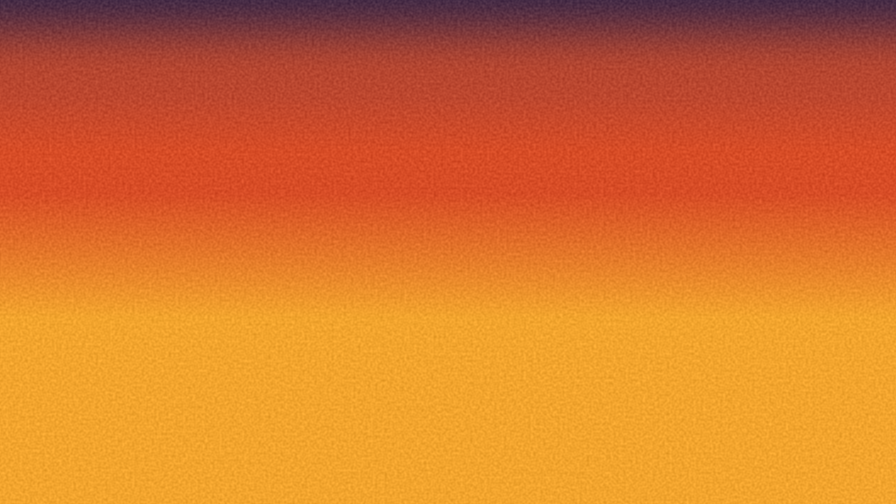
Reproduce this background procedurally as a Shadertoy shader.

```glsl
// Draws a grainy sunset gradient: plum sky falling through red and orange to amber.

vec2 randomGradient(vec2 cell) {
    vec3 p = fract(cell.xyx * vec3(0.1031, 0.1030, 0.0973));
    p += dot(p, p.yzx + 33.33);
    float angle = 6.2832 * fract((p.x + p.y) * p.z);
    return vec2(cos(angle), sin(angle));
}

float gradientNoise(vec2 p) {
    vec2 cell = floor(p), f = fract(p);
    vec2 u = f * f * (3.0 - 2.0 * f);
    float a = dot(randomGradient(cell), f);
    float b = dot(randomGradient(cell + vec2(1, 0)), f - vec2(1, 0));
    float c = dot(randomGradient(cell + vec2(0, 1)), f - vec2(0, 1));
    float d = dot(randomGradient(cell + vec2(1, 1)), f - vec2(1, 1));
    return mix(mix(a, b, u.x), mix(c, d, u.x), u.y);
}

// Linear step from 0 to 1 between two depths
float ramp(float start, float end, float x) {
    return clamp((x - start) / (end - start), 0.0, 1.0);
}

// Sky colour by depth: 0 at the top edge, 1 at the bottom
vec3 skyColor(float depth) {
    vec3 plum = vec3(0.245, 0.165, 0.28);
    vec3 brick = vec3(0.71, 0.275, 0.19);
    vec3 rust = vec3(0.75, 0.28, 0.18);
    vec3 vermilion = vec3(0.845, 0.30, 0.15);
    vec3 amber = vec3(0.95, 0.645, 0.18);

    vec3 color = mix(plum, brick, smoothstep(-0.025, 0.145, depth));
    color = mix(color, rust, ramp(0.13, 0.21, depth));
    color = mix(color, vermilion, ramp(0.20, 0.30, depth));
    return mix(color, amber, ramp(0.385, 0.63, depth));
}

void mainImage(out vec4 fragColor, in vec2 fragCoord) {
    vec2 p = fragCoord / iResolution.y;
    vec3 color = skyColor(1.0 - p.y);

    // Two layers of fine film grain
    float grain = gradientNoise(p * 207.3 + 11.7) + 0.7 * gradientNoise(p.yx * 151.9 + 47.3);
    color += 0.07 * grain * vec3(1.0, 0.9, 0.75);

    fragColor = vec4(clamp(color, 0.0, 1.0), 1.0);
}
```
